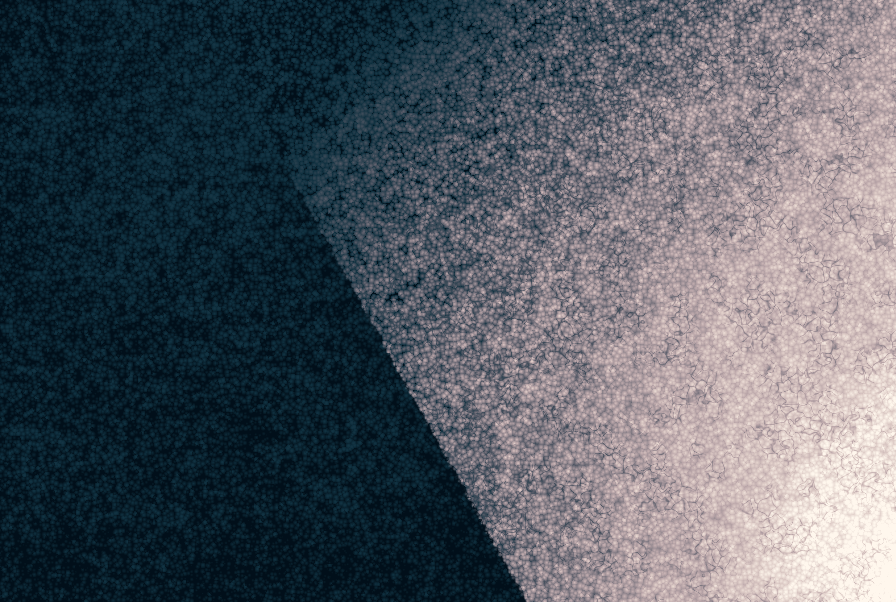
A Shadertoy shader for this texture:

```glsl
#define INK vec3(0.005, 0.06, 0.10)
#define TEAL vec3(0.06, 0.19, 0.25)
#define SLATE vec3(0.33, 0.35, 0.40)
#define MAUVE vec3(0.56, 0.52, 0.55)
#define ROSE vec3(0.74, 0.66, 0.67)
#define CREAM vec3(0.87, 0.80, 0.78)
#define GLOW vec3(1.0, 0.97, 0.93)
#define TUFT_SCALE 145.0
#define CRACK_SCALE 58.0
#define EDGE_FOOT 0.875
#define EDGE_LEAN 0.554

vec2 hash2(vec2 p) {
    vec3 q = fract(p.xyx * vec3(0.1031, 0.1030, 0.0973));
    q += dot(q, q.yzx + 33.33);
    return fract((q.xx + q.yz) * q.zy);
}

float noise(vec2 p) {
    vec2 i = floor(p), f = fract(p);
    f = f * f * (3.0 - 2.0 * f);
    return mix(mix(hash2(i).x, hash2(i + vec2(1, 0)).x, f.x),
               mix(hash2(i + vec2(0, 1)).x, hash2(i + vec2(1, 1)).x, f.x), f.y);
}

float fbm(vec2 p) {
    float sum = 0.0, gain = 0.5;
    for (int i = 0; i < 4; i++) {
        sum += gain * noise(p);
        p = mat2(1.6, 1.2, -1.2, 1.6) * p + 7.3;
        gain *= 0.5;
    }
    return sum / 0.9375;
}

// Nearest distance, gap to the second nearest, random value of the cell
vec3 cells(vec2 p) {
    vec2 base = floor(p);
    float near = 9.0, second = 9.0, id = 0.0;
    for (int y = -1; y <= 1; y++) {
        for (int x = -1; x <= 1; x++) {
            vec2 cell = base + vec2(x, y);
            vec2 rnd = hash2(cell + 11.0);
            float d = length(cell + rnd - p);
            if (d < near) {
                second = near;
                near = d;
                id = hash2(cell + 71.0).y;
            } else {
                second = min(second, d);
            }
        }
    }
    return vec3(near, second - near, id);
}

float ramp(float a, float b, float t) {
    return clamp((t - a) / (b - a), 0.0, 1.0);
}

vec3 palette(float t) {
    vec3 c = mix(INK, TEAL, ramp(0.0, 0.07, t));
    c = mix(c, SLATE, ramp(0.07, 0.33, t));
    c = mix(c, MAUVE, ramp(0.33, 0.56, t));
    c = mix(c, ROSE, ramp(0.56, 0.74, t));
    c = mix(c, CREAM, ramp(0.74, 0.87, t));
    return mix(c, GLOW, ramp(0.87, 1.0, t));
}

// Broad light on the pale side, rising to the lower right
float paleTone(vec2 p, float d) {
    float t = 0.75 * p.x - 0.41 * p.y * p.y - 0.06;
    t -= 0.12 * exp(-8.0 * max(d, 0.0)) * (1.0 - p.y);
    t = max(t, 0.035);
    t -= 0.5 * max(t - 0.74, 0.0);
    vec2 corner = (p - vec2(1.50, 0.06)) / vec2(0.24, 0.22);
    t += 0.16 * exp(-dot(corner, corner));
    vec2 slant = vec2(p.x + p.y, p.y - p.x) * vec2(2.5, 6.0);
    return t + (fbm(slant) - 0.5) * 0.14 * smoothstep(0.05, 0.3, t);
}

// Deep blue side with faint clouds and woven rows
float darkTone(vec2 p) {
    vec2 haze = (p - vec2(0.32, 0.78)) / vec2(0.25, 0.35);
    float t = 0.018 + 0.016 * exp(-dot(haze, haze)) + 0.006 * p.y;
    t += 0.035 * (fbm(p * 5.0) - 0.5);
    return t + 0.016 * (noise(p * vec2(9.0, 75.0)) - 0.5);
}

void mainImage(out vec4 fragColor, in vec2 fragCoord) {
    vec2 p = fragCoord / iResolution.y;

    // Pile: small tufts, looser clumps and the cracks between them
    vec3 tuft = cells(p * TUFT_SCALE);
    float grain = (0.45 - tuft.x) + 0.6 * (tuft.z - 0.5);
    grain += 0.5 * (noise(p * 70.0) - 0.5);
    vec2 warp = vec2(noise(p * 90.0), noise(p * 90.0 + 40.0)) - 0.5;
    float crack = 1.0 - smoothstep(0.0, 0.2, cells(p * CRACK_SCALE + warp).y);
    crack *= smoothstep(0.35, 0.7, noise(p * 32.0 + 5.0));

    // Slanted boundary, dissolving toward the top
    float d = (p.x - EDGE_FOOT + EDGE_LEAN * p.y) / length(vec2(1.0, EDGE_LEAN));
    float soft = mix(0.003, 0.07, smoothstep(0.70, 0.95, p.y));
    float side = smoothstep(-soft, soft, d + 0.004 * grain);

    // Grain is strongest in the mid tones
    float pale = paleTone(p, d);
    float gain = mix(0.10, 0.46, smoothstep(0.03, 0.3, pale));
    gain *= 1.0 - 0.72 * smoothstep(0.4, 0.9, pale);
    pale += gain * grain;
    pale -= crack * 0.22 * smoothstep(0.15, 0.5, pale) * (1.0 - 0.5 * ramp(0.7, 1.0, pale));
    float dark = darkTone(p) + 0.075 * grain;

    fragColor = vec4(mix(palette(dark), palette(pale), side), 1.0);
}
```
